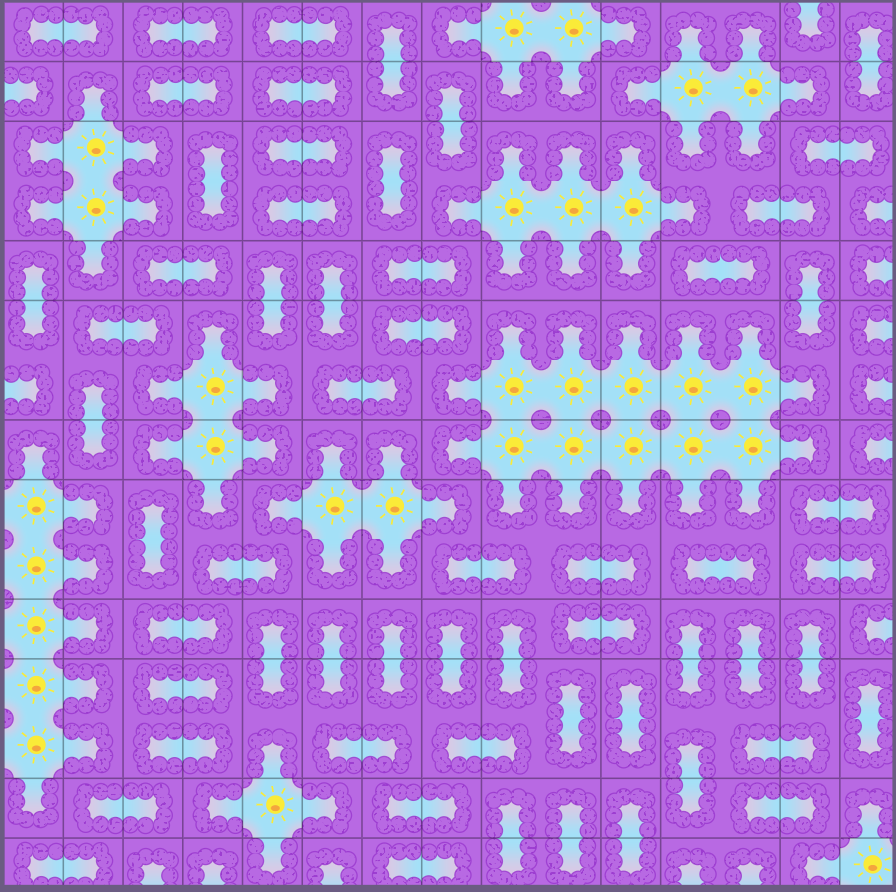
This pattern is drawn by a Shadertoy shader. Its source:

```glsl
const float TILE = 1.0 / 15.0;            // tile size, in canvas widths
const int COLUMNS = 15;
const vec2 GRID_START = vec2(0.004, 0.002); // from the upper left corner
const float EDGE_CHANCE = 0.33;           // openings entering from outside
const float TURN_CHANCE = 0.5;            // fresh pocket runs right, else down
const vec2 LAYOUT_SEED = vec2(23.0, 71.0);

// Lengths below are in tiles
const float POCKET_HALF = 0.28;
const float POCKET_END = 0.31;
const float BUMP_RADIUS = 0.135;
const float BUMP_STEP = 0.25;
const float BUMP_JITTER = 0.03;
const float CORNER_RADIUS = 0.16;
const float OUTLINE = 0.011;
const float GRID_LINE = 0.013;
const float STIPPLE_SCALE = 19.0;
const vec2 SUN_CENTER = vec2(0.55, 0.44);
const float SUN_RADIUS = 0.155;
const float RAYS = 9.0;

const vec3 PURPLE = vec3(0.72, 0.41, 0.89);
const vec3 INK = vec3(0.59, 0.20, 0.80);
const vec3 BLUE = vec3(0.64, 0.88, 0.97);
const vec3 LAVENDER = vec3(0.85, 0.79, 0.90);
const vec3 YELLOW = vec3(0.98, 0.92, 0.22);
const vec3 ORANGE = vec3(0.95, 0.58, 0.25);
const vec3 FRAME = vec3(0.42, 0.36, 0.51);

vec2 hash2(vec2 p) {
    vec3 q = fract(p.xyx * vec3(0.1031, 0.1030, 0.0973));
    q += dot(q, q.yzx + 33.33);
    return fract((q.xx + q.yz) * q.zy);
}

float gradientDot(vec2 corner, vec2 p) {
    float angle = 6.2832 * hash2(corner).x;
    return dot(vec2(cos(angle), sin(angle)), p - corner);
}

float gradientNoise(vec2 p) {
    vec2 i = floor(p), f = p - i, w = f * f * (3.0 - 2.0 * f);
    vec2 e = vec2(1.0, 0.0);
    return mix(mix(gradientDot(i, p), gradientDot(i + e, p), w.x),
               mix(gradientDot(i + e.yx, p), gradientDot(i + 1.0, p), w.x), w.y);
}

bool chance(int column, int row, float odds) {
    return hash2(vec2(column, row) + LAYOUT_SEED).x < odds;
}

// Open sides (left, top, right, bottom): every tile has either one or all four
bvec4 openSides(ivec2 cell) {
    int openBelow = 0;
    for (int row = 0; row <= cell.y; row++) {
        bool left = chance(-1, row, EDGE_CHANCE);
        for (int column = 0; column < COLUMNS; column++) {
            int bit = 1 << column;
            bool top = row == 0 ? chance(column, -1, EDGE_CHANCE) : (openBelow & bit) != 0;
            bool turn = chance(column, row, TURN_CHANCE);
            bool both = left && top, fresh = !left && !top;
            bool right = both || (fresh && turn);
            bool below = both || (fresh && !turn);
            if (column == cell.x && row == cell.y) return bvec4(left, top, right, below);
            openBelow = below ? (openBelow | bit) : (openBelow & ~bit);
            left = right;
        }
    }
    return bvec4(false);
}

// Distance to the scallops of a pocket; x runs across, y towards the opening
float pocketBumps(vec2 p, vec2 cell) {
    float side = p.x < 0.0 ? 0.0 : 5.0;
    float d = length(vec2(abs(p.x) - 0.12, p.y - POCKET_END));
    for (int i = 0; i < 3; i++) {
        vec2 jitter = (hash2(cell * 7.0 + float(i) + side) - 0.5) * BUMP_JITTER;
        vec2 center = vec2(POCKET_HALF, 0.37 + BUMP_STEP * float(i)) + jitter;
        d = min(d, length(vec2(abs(p.x), p.y) - center));
    }
    return d - BUMP_RADIUS;
}

void mainImage(out vec4 fragColor, in vec2 fragCoord) {
    vec2 p = vec2(fragCoord.x, iResolution.y - fragCoord.y) / iResolution.x;
    vec2 grid = (p - GRID_START) / TILE;
    ivec2 cell = clamp(ivec2(floor(grid)), ivec2(0), ivec2(COLUMNS - 1, 999));
    vec2 local = grid - vec2(cell), q = local - 0.5;
    float pixel = 1.0 / (iResolution.x * TILE);
    #define COVER(d) clamp(0.5 - (d) / pixel, 0.0, 1.0)

    // Pocket and scallop shapes
    bvec4 sides = openSides(cell);
    bool sunny = all(sides);
    float cornerDistance = length(0.5 - abs(q));
    float bumps = cornerDistance - CORNER_RADIUS, pocket = -bumps;
    float sky = smoothstep(0.1, 0.42, cornerDistance);
    if (!sunny) {
        vec4 s = vec4(sides);
        vec2 toOpening = vec2(s.z - s.x, s.w - s.y);
        vec2 u = vec2(dot(q, vec2(-toOpening.y, toOpening.x)), dot(q, toOpening) + 0.5);
        bumps = pocketBumps(u, vec2(cell));
        pocket = max(max(abs(u.x) - POCKET_HALF, POCKET_END - u.y), -bumps);
        sky = smoothstep(0.4, 1.0, u.y);
    }
    vec3 color = mix(PURPLE, mix(LAVENDER, BLUE, sky), COVER(pocket));

    // Stippled, outlined scallops
    float stipple = smoothstep(0.2, 0.36, gradientNoise(grid * STIPPLE_SCALE + 0.37));
    color = mix(color, INK, 0.8 * stipple * COVER(bumps));
    color = mix(color, INK, 0.75 * COVER(abs(bumps) - OUTLINE));

    // Sun with rays and a warm lower patch
    if (sunny) {
        vec2 c = local - SUN_CENTER;
        float radius = length(c), sector = 6.2832 / RAYS;
        float angle = mod(atan(c.y, c.x), sector) - 0.5 * sector;
        float ray = max(abs(radius * sin(angle)) - 0.014, abs(radius - 0.265) - 0.05);
        color = mix(color, YELLOW, COVER(min(radius - SUN_RADIUS, ray)));
        color = mix(color, ORANGE, 0.8 * COVER(length((c - vec2(0.0, 0.06)) * vec2(0.8, 1.2)) - 0.06));
    }

    // Hairlines, skipping every third row and some columns
    vec2 nearest = floor(grid + 0.5);
    vec2 seam = abs(grid - nearest) - GRID_LINE;
    vec2 third = 1.0 - step(0.5, mod(nearest, 3.0));
    vec2 shown = 1.0 - third * vec2(step(8.5, nearest.x), 1.0);
    color *= 1.0 - 0.35 * max(COVER(seam.x) * shown.x, COVER(seam.y) * shown.y);

    // Dark frame
    float bottom = iResolution.y / iResolution.x - p.y;
    float inset = min(min(p.x - 0.005, 0.996 - p.x), min(p.y - 0.003, bottom - 0.008));
    color = mix(color, FRAME, COVER(inset / TILE));
    fragColor = vec4(color, 1.0);
}
```
